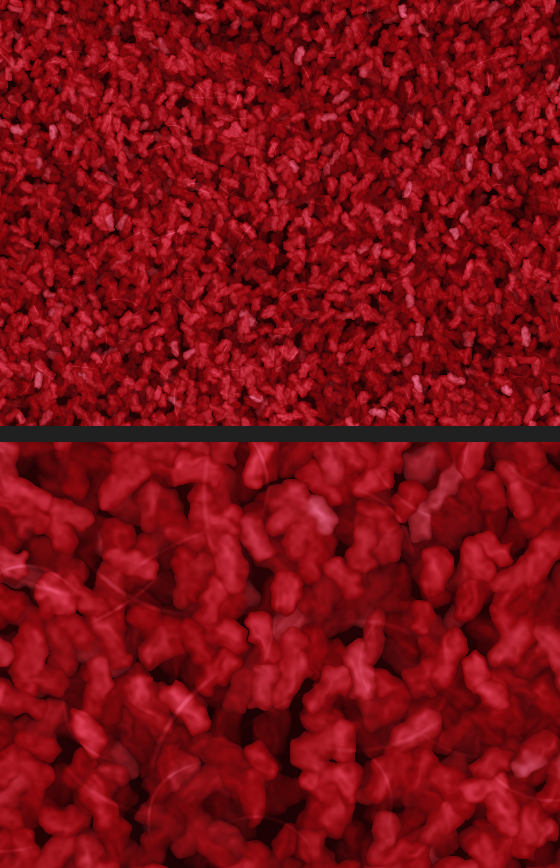
Top: the whole. Bottom: its middle third, enlarged.
A Shadertoy shader for this texture:

```glsl
// Deep red shag carpet: crowded woolly tufts with dark gaps and stray hairs

vec3 hash3(vec2 p) {
    vec3 q = fract(p.xyx * vec3(0.1031, 0.1030, 0.0973));
    q += dot(q, q.yxz + 33.33);
    return fract((q.xxy + q.yzz) * q.zyx);
}

float noise(vec2 p) {
    vec2 i = floor(p), f = fract(p);
    f = f * f * (3.0 - 2.0 * f);
    return mix(mix(hash3(i).x, hash3(i + vec2(1, 0)).x, f.x),
               mix(hash3(i + vec2(0, 1)).x, hash3(i + vec2(1, 1)).x, f.x), f.y);
}

mat2 rotate(float a) {
    float c = cos(a), s = sin(a);
    return mat2(c, -s, s, c);
}

// Blends overlapping tufts by height; returns tone and paleness
vec2 pile(vec2 p) {
    vec2 cell = floor(p);
    float flow = 1.2 * (noise(p * 0.12 + 40.0) - 0.5);
    vec3 sum = vec3(0.13, 0.0, 1.0);
    for (int y = -1; y <= 1; y++)
    for (int x = -1; x <= 1; x++)
    for (int k = 0; k < 3; k++) {
        vec2 id = cell + vec2(x, y) + float(k) * vec2(71.0, 137.0) + 200.0;
        vec3 place = hash3(id), form = hash3(id + 311.7), dye = hash3(id + 523.3);
        vec2 q = p - cell - vec2(x, y) - place.xy;
        q = rotate(flow + 2.3 * (form.x - 0.5)) * q;

        // Rounded capsule, slightly wider at the tip
        float halfLength = mix(0.15, 0.48, form.y);
        float radius = mix(0.31, 0.42, form.z) * (1.0 + 0.15 * q.y);
        float d = length(vec2(q.x, q.y - clamp(q.y, -halfLength, halfLength))) / radius;
        if (d >= 1.0) continue;
        float dome = sqrt(1.0 - d * d);
        float height = 0.8 * place.z + 0.6 * dome;

        // Twisted fibres run along the tuft
        float fibre = noise(vec2(q.x * 7.0 + q.y * 2.0, q.y * 2.6) + id * 3.7) - 0.5;
        float pale = smoothstep(0.93, 0.99, dye.x);
        float tone = 0.12 + 0.13 * height + 0.23 * height * height;
        tone += 0.13 * fibre * dome + 0.09 * (dye.y - 0.5);
        tone += 0.05 * q.y * dome + 0.10 * pale * dome;
        float weight = exp(18.0 * height) * smoothstep(1.0, 0.85, d);
        sum += weight * vec3(tone, pale + 0.35 * dye.z * dye.z, 1.0);
    }
    return sum.xy / sum.z;
}

// Thin curved loose hairs
float hairs(vec2 p) {
    vec2 cell = floor(p);
    float cover = 0.0;
    for (int y = -1; y <= 1; y++)
    for (int x = -1; x <= 1; x++) {
        vec2 id = cell + vec2(x, y) + 900.0;
        vec3 h = hash3(id), g = hash3(id + 77.0);
        vec2 q = rotate(6.283 * h.z) * (p - cell - vec2(x, y) - h.xy);
        float d = abs(q.y - (g.x - 0.5) * 2.4 * q.x * q.x);
        float ends = smoothstep(0.5, 0.2, abs(q.x));
        cover = max(cover, ends * g.y * smoothstep(0.026, 0.004, d));
    }
    return cover;
}

vec3 wool(float tone, float pale) {
    float glow = pow(max(tone - 0.55, 0.0), 1.3);
    float green = 0.05 * tone + 0.9 * glow;
    vec3 red = vec3(tone, green, 1.3 * green + 0.025 * tone);
    return red + pale * tone * vec3(-0.02, 0.11, 0.13);
}

void mainImage(out vec4 fragColor, in vec2 fragCoord) {
    vec2 uv = fragCoord / iResolution.y;
    vec2 p = uv * 33.0;

    // Ragged outlines
    vec2 ragged = vec2(noise(p * 3.5), noise(p * 3.5 + 60.0)) - 0.5;
    vec2 tuft = pile(p + 0.22 * ragged);

    // Broad shading, fine fuzz and loose hairs
    float tone = tuft.x;
    tone += 0.09 * (noise(uv * 5.0 + 12.0) - 0.5) + 0.03 * (0.5 - uv.y);
    tone += 0.09 * (noise(p * 6.5 + 25.0) - 0.5) * smoothstep(0.1, 0.5, tone);
    float hair = max(hairs(uv * 9.0), hairs(uv * 12.0 + 31.0));
    tone += 0.12 * hair;
    vec3 color = wool(clamp(tone, 0.08, 0.92), tuft.y + 0.35 * hair);
    fragColor = vec4(clamp(color, 0.0, 1.0), 1.0);
}
```
